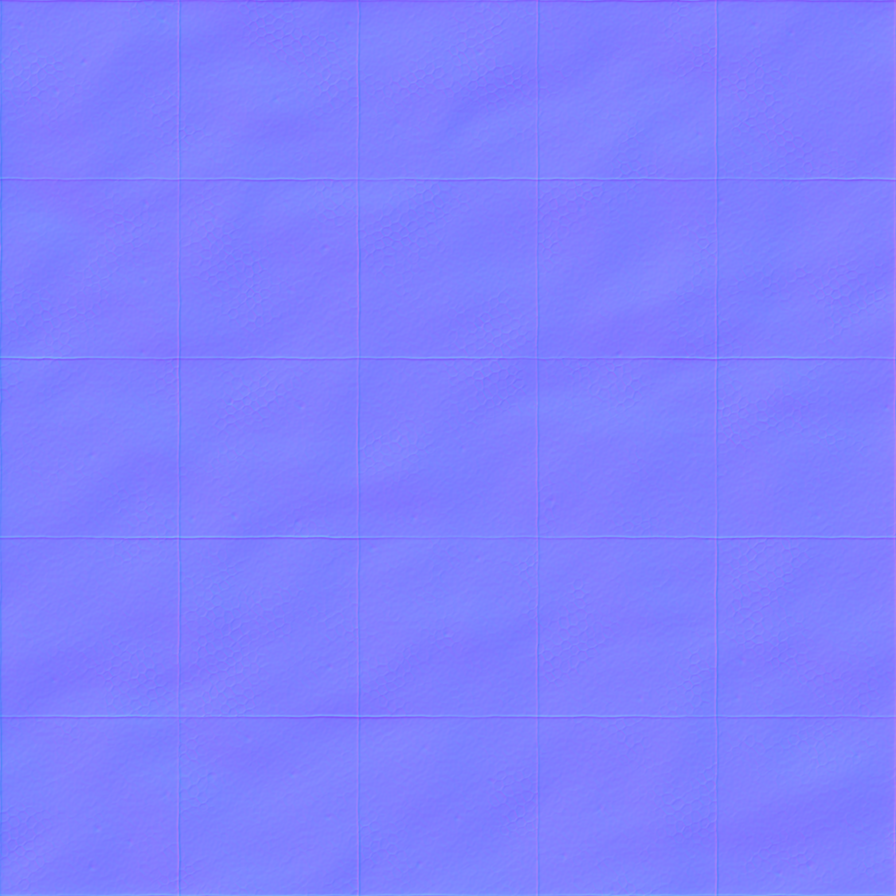
A three.js fragment shader for this texture map:

```glsl
// Tangent-space normal map of a 5 x 5 grid of soft leather tiles with thin wavy seams.
varying vec2 vUv;

const float TILES = 5.0;            // repeats across and down
const float SEAM_WIDTH = 0.0013;
const float SEAM_DEPTH = 0.00044;
const float SEAM_WOBBLE = 0.0013;
const float BORDER_WIDTH = 0.006;   // sag along the outer border
const float BORDER_DEPTH = 0.0005;
const float SWELL_HEIGHT = 0.0030;  // broad cushion-like waves
const float RIPPLE_HEIGHT = 0.0012;
const float SCALE_SIZE = 0.0108;    // leather scales
const float SCALE_HEIGHT = 0.00017;
const float WRINKLE_HEIGHT = 0.00010;
const float GRAIN_HEIGHT = 0.00009;
const float PIMPLE_SIZE = 0.0030;
const float PIMPLE_HEIGHT = 0.0003;
const float SLOPE_STEP = 0.0009;    // half-width of the slope filter

vec2 hash2(vec2 p) {
  vec2 k = vec2(dot(p, vec2(127.1, 311.7)), dot(p, vec2(269.5, 183.3)));
  return fract(sin(k) * 43758.55);
}

float gradientDot(vec2 cell, vec2 offset) {
  float a = 6.28318 * hash2(cell).x;
  return dot(vec2(cos(a), sin(a)), offset);
}

// Gradient noise, roughly -0.7 to 0.7
float gradientNoise(vec2 p) {
  vec2 i = floor(p), f = p - i;
  vec2 u = f * f * f * (f * (f * 6.0 - 15.0) + 10.0);
  vec2 e = vec2(1.0, 0.0);
  float low = mix(gradientDot(i, f), gradientDot(i + e, f - e), u.x);
  float high = mix(gradientDot(i + e.yx, f - e.yx), gradientDot(i + 1.0, f - 1.0), u.x);
  return mix(low, high, u.y);
}

// Staggered rounded cells: 0 in the creases, 1 on the scales
float scales(vec2 p) {
  vec2 base = floor(p);
  float nearest = 9.0, second = 9.0;
  for (int y = -1; y <= 1; y++) {
    for (int x = -2; x <= 1; x++) {
      vec2 cell = base + vec2(float(x), float(y));
      vec2 center = cell + 0.5 + 0.3 * (hash2(cell) - 0.5);
      center.x += 0.5 * mod(cell.y, 2.0);
      float d = distance(p, center);
      second = min(second, max(nearest, d));
      nearest = min(nearest, d);
    }
  }
  return smoothstep(0.0, 0.45, second - nearest);
}

// Groove around the nearest grid line of one axis
float seam(float across, float along, float seed) {
  float line = floor(across * TILES + 0.5);
  float id = line * 7.0 + seed;
  float wobble = gradientNoise(vec2(along * 34.0, id + 0.37));
  wobble += 0.4 * gradientNoise(vec2(along * 90.0, id + 0.71));
  float d = (across - line / TILES + SEAM_WOBBLE * wobble) / SEAM_WIDTH;
  float strength = 0.9 + 0.8 * gradientNoise(vec2(along * 9.0, id + 3.61));
  return -SEAM_DEPTH * strength * exp(-d * d);
}

// Sparse small bumps, at most one per cell
float pimples(vec2 p) {
  vec2 q = p * 24.0, cell = floor(q);
  vec2 center = 0.3 + 0.4 * hash2(cell + 5.0);
  float d = length(q - cell - center) / (24.0 * PIMPLE_SIZE);
  return step(hash2(cell + 91.0).x, 0.14) * exp(-d * d);
}

float height(vec2 p, vec2 tileShift) {
  // Broad cloudy waves, bent by a slow warp
  vec2 bend = vec2(gradientNoise(p * 5.0 + 71.0), gradientNoise(p * 5.0 + 29.0));
  vec2 slanted = vec2(p.x, p.y - 0.25 * p.x) + 0.05 * bend;
  float h = SWELL_HEIGHT * gradientNoise(slanted * vec2(6.0, 8.5) + 13.0);
  h += RIPPLE_HEIGHT * gradientNoise(slanted * vec2(13.0, 17.0) + 47.0);

  // Scales fade in and out in patches that differ from tile to tile
  vec2 q = p + tileShift;
  vec2 warp = vec2(gradientNoise(q * 30.0), gradientNoise(q * 30.0 + 31.0));
  float patchMask = smoothstep(-0.05, 0.45, gradientNoise(q * 9.0) + 0.3 * warp.x);
  float breaks = smoothstep(-0.25, 0.3, gradientNoise(q * 55.0 + 8.0));
  vec2 turned = vec2(0.87 * q.x + 0.5 * q.y, 0.87 * q.y - 0.5 * q.x);
  float scaleAmount = mix(0.3 * breaks, 0.55 + 0.45 * breaks, patchMask);
  h += SCALE_HEIGHT * scaleAmount * (scales(turned / SCALE_SIZE + 0.5 * warp) - 1.0);

  // Diagonal wrinkles, grain and pimples
  h += WRINKLE_HEIGHT * gradientNoise(turned * vec2(75.0, 140.0) + warp);
  h += GRAIN_HEIGHT * gradientNoise(q * 230.0);
  h += PIMPLE_HEIGHT * pimples(q);

  // Seams and outer border
  h += seam(p.x, p.y, 2.0) + seam(p.y, p.x, 61.0);
  vec2 border = exp(-min(p, 1.0 - p) / BORDER_WIDTH);
  return h - BORDER_DEPTH * (border.x + border.y);
}

void main() {
  vec2 tile = clamp(floor(vUv * TILES), 0.0, TILES - 1.0);
  vec2 tileShift = 4.0 * hash2(tile + 17.0);
  vec2 e = vec2(SLOPE_STEP, 0.0);
  vec2 slope = vec2(
    height(vUv + e, tileShift) - height(vUv - e, tileShift),
    height(vUv + e.yx, tileShift) - height(vUv - e.yx, tileShift)) / (2.0 * SLOPE_STEP);
  // Green points down the canvas
  vec3 normal = normalize(vec3(-slope.x, slope.y, 1.0));
  gl_FragColor = vec4(0.5 + 0.5 * normal, 1.0);
}
```
